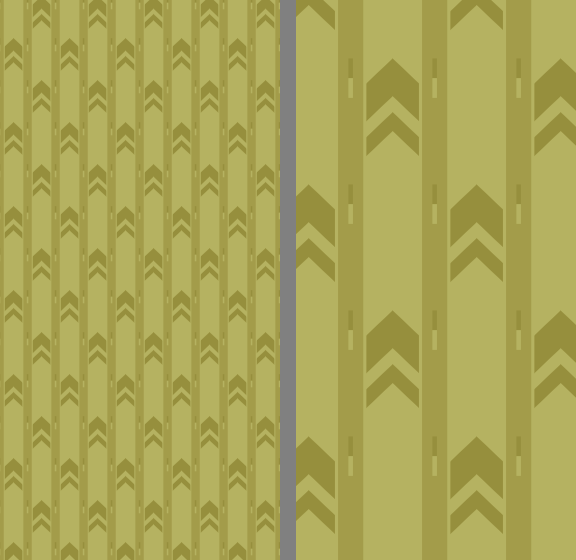
Left, the full canvas; right, a detail of the centre.
This pattern is drawn by a Shadertoy shader. Its source:

```glsl
// Vertical stripes with dashed centre lines, and between them columns of
// upward arrows (a thick chevron over a thin one), staggered by half a step.
// Built from folded repeats and box-filtered bands; one unit = one column.

#define COLUMNS 10.0       // columns across the canvas
#define STEP 3.0           // vertical distance between arrows
#define ORIGIN vec2(-0.016, 1.362) // first stripe centre, first arrow tip
#define STRIPE_HALF 0.15   // half width of a stripe
#define DASH_HALF 0.027    // half width of a dash
#define DASH_LENGTH 0.235
#define ARROW_HALF 0.313   // half width of an arrow
#define ARROW_SLOPE 0.95
#define ARROW_BANDS vec3(0.45, 0.64, 0.865) // thick end, thin start, thin end

const vec3 GROUND = vec3(0.71, 0.70, 0.38);
const vec3 STRIPE = vec3(0.64, 0.61, 0.29);
const vec3 ARROW  = vec3(0.59, 0.56, 0.24);

// Coverage of the interval lo..hi at x, softened over one pixel
float band(float x, float lo, float hi, float px) {
    float inside = min(x - lo, hi - x);
    return clamp(inside / px + 0.5, 0.0, 1.0);
}

// Two nested chevrons; p.y runs downward from the tip
float arrowMask(vec2 p, float px) {
    float depth = p.y - ARROW_SLOPE * abs(p.x);
    float soft = px * sqrt(1.0 + ARROW_SLOPE * ARROW_SLOPE);
    float chevrons = band(depth, 0.0, ARROW_BANDS.x, soft)
                   + band(depth, ARROW_BANDS.y, ARROW_BANDS.z, soft);
    return chevrons * band(p.x, -ARROW_HALF, ARROW_HALF, px);
}

void mainImage(out vec4 fragColor, in vec2 fragCoord) {
    float px = COLUMNS / iResolution.x;
    vec2 p = vec2(fragCoord.x, iResolution.y - fragCoord.y) * px - ORIGIN;

    // Stripes
    float stripeX = fract(p.x + 0.5) - 0.5;
    vec3 color = mix(GROUND, STRIPE, band(stripeX, -STRIPE_HALF, STRIPE_HALF, px));

    // Dashes: a dark one directly above a light one
    float dashY = mod(p.y + 0.5, 0.5 * STEP) - 0.5;
    float dashX = band(stripeX, -DASH_HALF, DASH_HALF, px);
    color = mix(color, ARROW, dashX * band(dashY, 0.0, DASH_LENGTH, px));
    color = mix(color, GROUND, dashX * band(dashY, DASH_LENGTH, 2.0 * DASH_LENGTH, px));

    // Arrows, every other column shifted by half a step
    float stagger = 0.5 * STEP * mod(floor(p.x), 2.0);
    vec2 cell = vec2(fract(p.x) - 0.5, mod(p.y - stagger + 0.5, STEP) - 0.5);
    color = mix(color, ARROW, arrowMask(cell, px));

    fragColor = vec4(color, 1.0);
}
```
